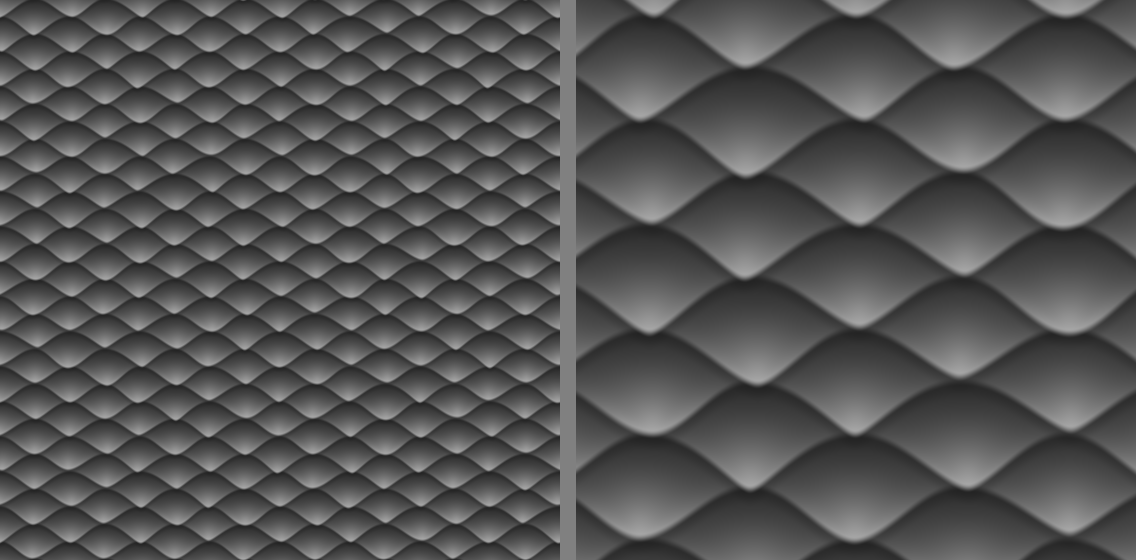
Left: the whole. Right: its middle third, enlarged.
This pattern is drawn by a three.js fragment shader. Its source:

```glsl
// Overlapping grey scales with soft bright tips, 8 across and 32 staggered rows.
varying vec2 vUv;

const float PI = 3.14159265;
const vec2 GRID = vec2(8.0, 32.0);

float hash(vec2 p) {
  return fract(sin(dot(p, vec2(127.1, 311.7))) * 43758.5453);
}

// Lays one row of scales over the tone of the rows below it.
float layRow(float below, vec2 p, float row) {
  float x = p.x + 0.5 * mod(row, 2.0);
  vec2 id = mod(vec2(floor(x), row), GRID);
  float u = 2.0 * fract(x) - 1.0;
  float v = p.y - row;

  // Per-scale variation: tip position and roundness
  float tipX = 0.16 * (hash(id) - 0.5);
  float tipY = 0.2 * (hash(id + 17.3) - 0.5);
  float roundness = 0.95 * hash(id + 41.9);

  // Lower edge, from the tip (side = 0) to the shared corners (side = 1)
  float d = u - tipX;
  float side = abs(d) / (1.0 - sign(d) * tipX);
  float blunt = (sqrt(side * side + 0.006) - 0.0775) / 0.9255;
  float profile = mix(sin(0.5 * PI * blunt), 0.5 - 0.5 * cos(PI * side), roundness);
  float inside = v - mix(tipY, 1.0, profile);

  // Cone shading that fades from the tip, with faint fanned creases
  vec2 q = vec2(0.85 * side, v - tipY * (1.0 - side));
  float r = length(q);
  float tone = 0.19 + 0.52 * pow(clamp(1.0 - 0.5 * r, 0.0, 1.0), 1.6);
  float angle = atan(q.x, max(q.y, 0.001));
  tone += 0.015 * cos(9.0 * angle) * smoothstep(0.1, 0.5, r) * smoothstep(2.0, 1.0, r);

  // Contact shadow under the edge, then the scale itself
  below *= mix(0.86, 1.0, smoothstep(0.0, 0.3, -inside));
  return mix(below, tone, smoothstep(-0.02, 0.16, inside));
}

void main() {
  vec2 p = vUv * GRID;
  float baseRow = floor(p.y);
  float tone = 0.2;
  for (int i = -2; i <= 1; i++) {
    tone = layRow(tone, p, baseRow + float(i));
  }
  gl_FragColor = vec4(vec3(tone), 1.0);
}
```
